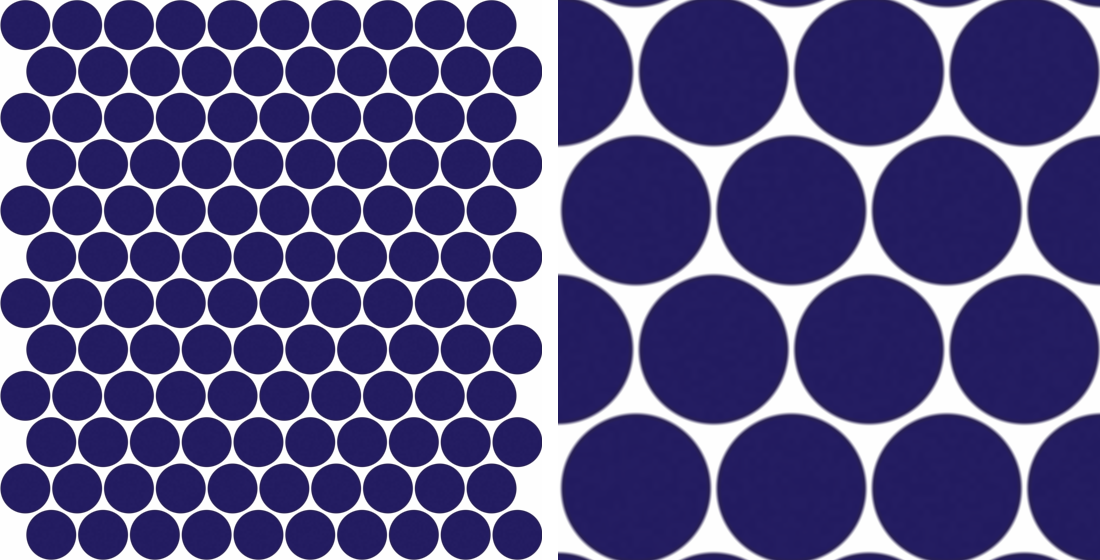
Left, the full canvas; right, a detail of the centre.
This pattern is drawn by a WebGL 1 fragment shader. Its source:

```glsl
precision highp float;
// Penny-round tiles: twelve staggered rows of ten indigo discs on white grout.
// The nearest disc of the two closest rows gives a signed distance, which
// sets the smooth edge, a thin duller rim and a faint grain in the glaze.

uniform vec2 u_resolution;

// Sine-free hash, 0 to 1
float hash(vec2 p) {
  vec3 q = fract(vec3(p.xyx) * 0.1031);
  q += dot(q, q.yzx + 33.33);
  return fract((q.x + q.y) * q.z);
}

float valueNoise(vec2 p) {
  vec2 cell = floor(p);
  vec2 f = fract(p);
  f = f * f * (3.0 - 2.0 * f);
  return mix(mix(hash(cell), hash(cell + vec2(1.0, 0.0)), f.x),
             mix(hash(cell + vec2(0.0, 1.0)), hash(cell + 1.0), f.x), f.y);
}

// Signed distance to the nearest disc; p is measured from the top left
float discField(vec2 p) {
  vec2 pitch = vec2(0.0925, 0.08275);
  vec2 start = vec2(0.0453, 0.0448);
  float firstRow = floor((p.y - start.y) / pitch.y);
  float nearest = 1.0;
  for (int i = 0; i < 2; i++) {
    float row = clamp(firstRow + float(i), 0.0, 11.0);
    float shift = 0.5 * mod(row, 2.0);
    float column = clamp(floor((p.x - start.x) / pitch.x - shift + 0.5), 0.0, 9.0);
    vec2 center = start + vec2(column + shift, row) * pitch;
    nearest = min(nearest, length(p - center) - 0.0445);
  }
  return nearest;
}

void main() {
  // Canvas height is one unit
  vec2 p = gl_FragCoord.xy / u_resolution.y;
  p.y = 1.0 - p.y;
  float pixel = 1.0 / u_resolution.y;
  float d = discField(p);

  // Glaze with faint grain and a duller rim
  vec3 glaze = vec3(0.138, 0.11, 0.38);
  glaze += 0.012 * (valueNoise(p * 260.0) - 0.5);
  glaze = mix(glaze, vec3(0.15, 0.12, 0.33), smoothstep(-0.0035, -0.0012, d));

  // Discs over grout
  float softness = max(0.8 * pixel, 0.0014);
  float cover = 1.0 - smoothstep(-softness, softness, d);
  gl_FragColor = vec4(mix(vec3(0.995), glaze, cover), 1.0);
}
```
